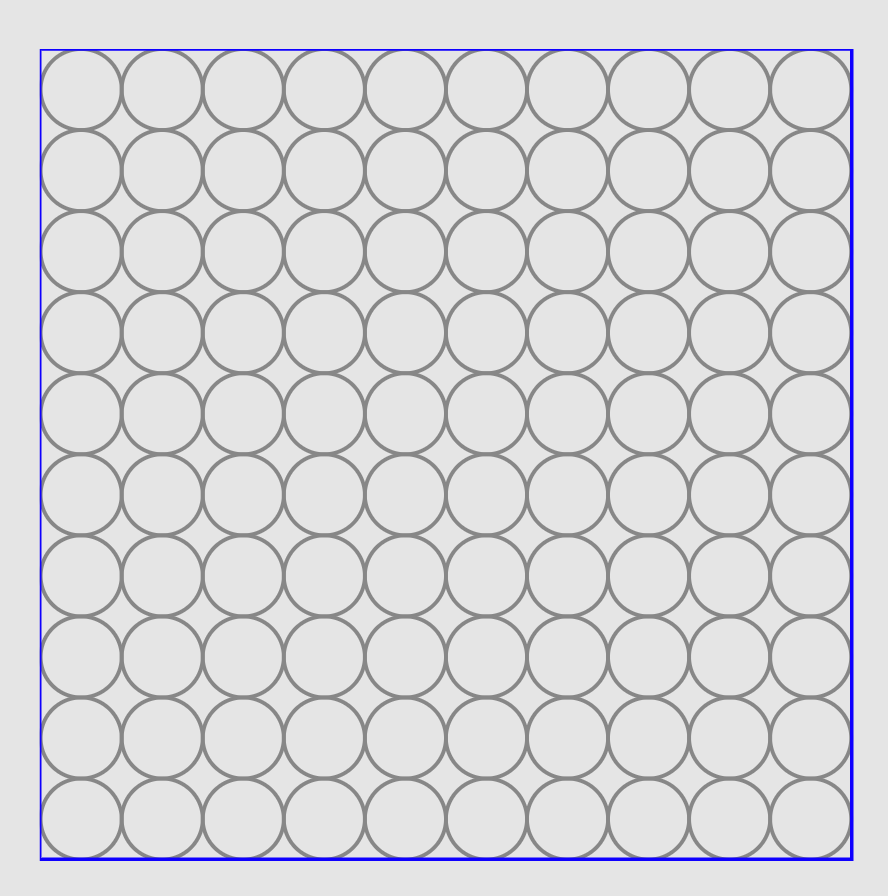
This pattern is drawn by a WebGL 1 fragment shader. Its source:

```glsl
precision highp float;
// A square grid of touching grey rings on a pale ground, inside a thin blue
// frame that is heavier on its right and lower sides. Each point checks the
// rings of its own cell and the neighbouring cells; box distances cut the frame.

uniform vec2 u_resolution;

// Lengths are in units of 1/512 of the canvas height.
#define UNITS 512.0
#define REPEATS 10.0
#define PITCH 46.32
#define GRID_ORIGIN vec2(23.5, 20.8)
#define RING_WIDTH 2.2
#define FRAME_OUTER vec4(23.0, 20.0, 488.0, 484.0)
#define FRAME_INNER vec4(24.0, 22.0, 486.0, 483.0)
#define GROUND_COLOR vec3(0.898)
#define RING_COLOR vec3(0.53)
#define FRAME_COLOR vec3(0.06, 0.0, 1.0)

// Signed distance to a box given as (left, bottom, right, top).
float boxDistance(vec2 p, vec4 box) {
  vec2 d = max(box.xy - p, p - box.zw);
  return length(max(d, 0.0)) + min(max(d.x, d.y), 0.0);
}

// Antialiased fill of a signed distance.
float coverage(float dist, float pixel) {
  return clamp(0.5 - dist / pixel, 0.0, 1.0);
}

// Combined coverage of all rings that can reach the point.
float ringGrid(vec2 p, float pixel) {
  vec2 local = p - GRID_ORIGIN;
  vec2 cell = floor(local / PITCH);
  float uncovered = 1.0;
  for (int j = -1; j <= 1; j++) {
    for (int i = -1; i <= 1; i++) {
      vec2 id = cell + vec2(float(i), float(j));
      vec2 inside = step(0.0, id) * step(id, vec2(REPEATS - 1.0));
      float radius = length(local - (id + 0.5) * PITCH);
      float ring = abs(radius - 0.5 * PITCH) - 0.5 * RING_WIDTH;
      uncovered *= 1.0 - coverage(ring, pixel) * inside.x * inside.y;
    }
  }
  return 1.0 - uncovered;
}

void main() {
  // Canvas coordinates, centred horizontally.
  float pixel = UNITS / u_resolution.y;
  vec2 p = (gl_FragCoord.xy - 0.5 * u_resolution) * pixel;
  p += vec2(254.0, 256.0);

  float outer = coverage(boxDistance(p, FRAME_OUTER), pixel);
  float inner = coverage(boxDistance(p, FRAME_INNER), pixel);

  // Rings stay within the frame, which is painted on top.
  vec3 color = mix(GROUND_COLOR, RING_COLOR, ringGrid(p, pixel) * outer);
  color = mix(color, FRAME_COLOR, outer * (1.0 - inner));
  gl_FragColor = vec4(color, 1.0);
}
```
